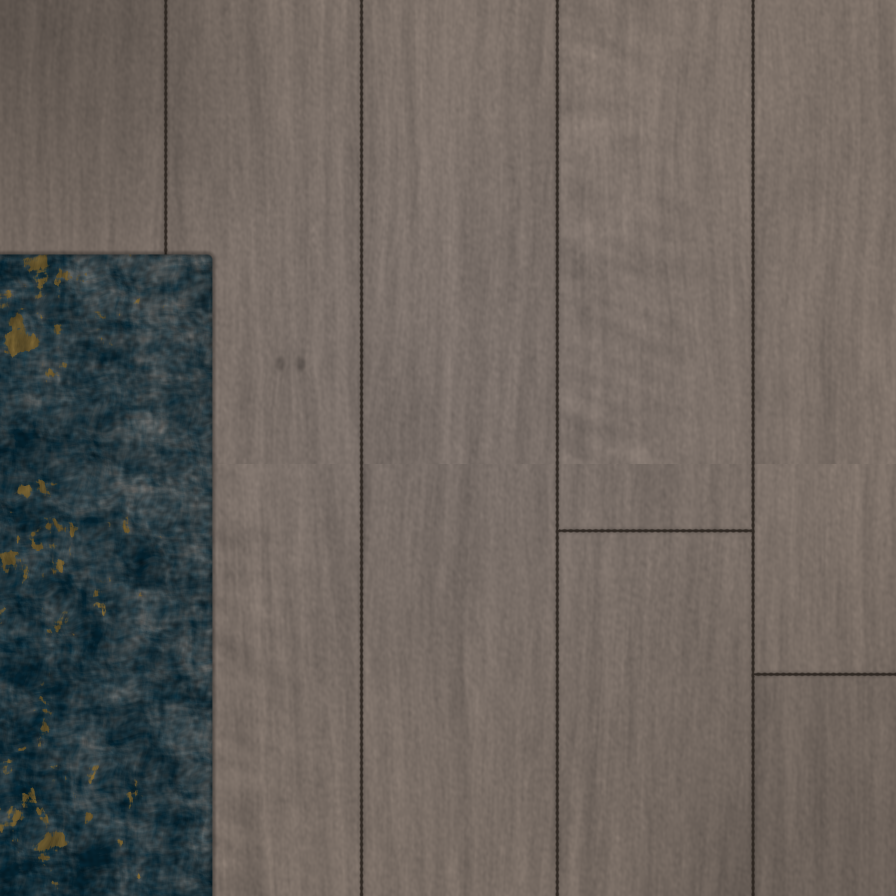
This texture is drawn by a Shadertoy shader. Its source:

```glsl
#define BOARD_WIDTH 0.2185
#define SEAM_OFFSET 0.185
#define SEAM_HALF 0.0015
#define TONE_BREAK 0.482
#define RUG_CORNER vec2(0.237, 0.716)
#define WOOD_DARK vec3(0.395, 0.357, 0.330)
#define WOOD_LIGHT vec3(0.530, 0.477, 0.438)
#define WOOD_GREY vec3(0.475, 0.440, 0.425)
#define SEAM_COLOR vec3(0.170, 0.145, 0.125)
#define RUG_TEAL vec3(0.045, 0.150, 0.195)
#define RUG_SLATE vec3(0.310, 0.325, 0.325)
#define RUG_GOLD vec3(0.440, 0.350, 0.160)

vec2 hash2(vec2 p) {
    p = vec2(dot(p, vec2(127.1, 311.7)), dot(p, vec2(269.5, 183.3)));
    return fract(sin(p) * 43758.5) * 2.0 - 1.0;
}

float gradientNoise(vec2 p) {
    vec2 i = floor(p), f = p - i, e = vec2(0.0, 1.0);
    vec2 u = f * f * f * (f * (f * 6.0 - 15.0) + 10.0);
    float low = mix(dot(hash2(i), f), dot(hash2(i + e.yx), f - e.yx), u.x);
    float high = mix(dot(hash2(i + e), f - e), dot(hash2(i + 1.0), f - 1.0), u.x);
    return mix(low, high, u.y);
}

float fbm(vec2 p) {
    float sum = 0.0, amp = 0.7;
    for (int k = 0; k < 4; k++) {
        sum += amp * gradientNoise(p);
        p = p * 2.03 + 17.3;
        amp *= 0.55;
    }
    return sum;
}

// Coverage of a line at distance d
float lineMask(float d, float halfWidth, float px) {
    return 1.0 - smoothstep(halfWidth - px, halfWidth + px, d);
}

vec3 woodFloor(vec2 uv, float px) {
    // Board column, and its section from top to bottom
    float across = (uv.x - SEAM_OFFSET) / BOARD_WIDTH + 1.0;
    float column = floor(across);
    float jointY = 0.4076 - 0.1602 * (column - 3.0);
    float hasJoint = step(2.5, column);
    float section = step(uv.y, TONE_BREAK) + hasJoint * step(uv.y, jointY);
    vec2 seed = hash2(vec2(column, section) + 3.0);
    vec2 shift = seed * 50.0;

    // A small double knot bends the grain around it
    vec2 knot = uv - vec2(0.324, 0.594);
    float swirl = exp(-dot(knot, knot) * 900.0);
    vec2 p = uv + vec2(knot.x * swirl * 0.4, 0.0);
    p.x += 0.06 * seed.x * p.y + 0.025 * gradientNoise(p * vec2(5.0, 2.5) + shift);

    // Long grain, fine pores, slanted flecks and growth rings
    float grain = fbm(p * vec2(42.0, 2.4) + shift);
    float pores = gradientNoise(p * vec2(190.0, 22.0) + shift);
    float fleck = gradientNoise(mat2(0.8, -0.6, 0.6, 0.8) * uv * vec2(170.0, 110.0));
    float dust = gradientNoise(uv * vec2(260.0, 170.0) + shift);
    float rings = sin(p.x * 230.0 + 7.0 * gradientNoise(p * vec2(9.0, 2.0) + shift));
    float cloud = fbm(uv * vec2(5.0, 4.0) + shift);

    // Cross ripples on one board of each tier
    float rippled = 1.0 - step(0.5, abs(column + 2.0 * section - 3.0));
    float ripple = gradientNoise(vec2(uv.x * 14.0, uv.y * 44.0 + uv.x * 14.0) + shift);
    ripple *= rippled * smoothstep(1.0, 0.2, fract(across));

    float tone = 0.62 + 0.1 * seed.y + 0.6 * grain + 0.3 * pores + 0.27 * fleck
               + 0.25 * dust + 0.06 * rings + 0.25 * cloud + 0.65 * ripple;
    vec3 color = mix(WOOD_DARK, WOOD_LIGHT, clamp(tone, -0.4, 1.3));

    // Cool glow in the middle, shade in the corners
    vec2 middle = uv - vec2(0.5, 0.57);
    color = mix(color, WOOD_GREY * (0.82 + 0.29 * tone), 0.5 * exp(-7.0 * dot(middle, middle)));
    color *= 1.0 - 0.24 * smoothstep(0.42, 0.0, distance(uv, vec2(0.0, 1.0)))
                 - 0.12 * smoothstep(0.5, 0.0, distance(uv, vec2(1.0, 0.0)));
    float knotDist = length(vec2(1.5 * (abs(knot.x) - 0.011), knot.y));
    color *= 1.0 - 0.2 * smoothstep(0.012, 0.003, knotDist);

    // Slightly beaded seams with a soft dark border
    float sideDist = abs(fract(across + 0.5) - 0.5) * BOARD_WIDTH;
    float endDist = mix(1.0, abs(uv.y - jointY), hasJoint);
    float seamDist = min(sideDist, endDist);
    float bead = 0.0003 * sin((sideDist < endDist ? uv.y : uv.x) * 900.0);
    color *= 1.0 - 0.13 * smoothstep(0.006, 0.0, seamDist);
    return mix(color, SEAM_COLOR, 0.92 * lineMask(seamDist, SEAM_HALF + bead, px));
}

vec3 wornRug(vec2 uv) {
    // Mottled pile crossed by warp and weft streaks
    vec2 p = uv + 0.012 * gradientNoise(uv * 28.0);
    float mottling = fbm(p * vec2(15.0, 19.0) + 8.0);
    float weft = fbm(p * vec2(26.0, 70.0) + 31.0);
    float warp = fbm(p * vec2(80.0, 30.0) + 57.0);
    float fade = 1.1 * (uv.x - 0.12) + 0.3 * (uv.y - 0.35);
    float tone = 0.4 + 0.8 * mottling + 0.8 * weft + 0.7 * warp + fade;
    vec3 color = mix(RUG_TEAL, RUG_SLATE, clamp(tone, -0.1, 1.25));
    color *= 1.0 + 0.45 * gradientNoise(uv * vec2(130.0, 160.0)) + 0.3 * mottling;

    // Gold wear gathers in evenly spaced ragged clusters near the left
    float cluster = 0.15 * cos(6.2832 * (uv.y - 0.66) / 0.28);
    float ragged = fbm(uv * vec2(30.0, 25.0) + 73.0) + 0.45 * warp + 0.3 * weft;
    float wear = ragged + cluster - 0.2 - 2.2 * abs(uv.x - 0.045);
    return mix(color, RUG_GOLD * (0.9 + 0.6 * warp), 0.85 * smoothstep(0.0, 0.12, wear));
}

void mainImage(out vec4 fragColor, in vec2 fragCoord) {
    vec2 uv = fragCoord / iResolution.xy;
    float px = 1.0 / iResolution.y;
    vec3 color = woodFloor(uv, px);
    // Rug with a rounded corner and a thin contact shadow
    vec2 q = uv - RUG_CORNER + 0.006;
    float rugDist = length(max(q, 0.0)) + min(max(q.x, q.y), 0.0) - 0.006;
    color *= 1.0 - 0.3 * smoothstep(0.006, 0.0, rugDist);
    vec3 rug = wornRug(uv) * (1.0 - 0.2 * smoothstep(-0.005, 0.0, rugDist));
    fragColor = vec4(mix(color, rug, lineMask(rugDist, 0.0, px)), 1.0);
}
```
